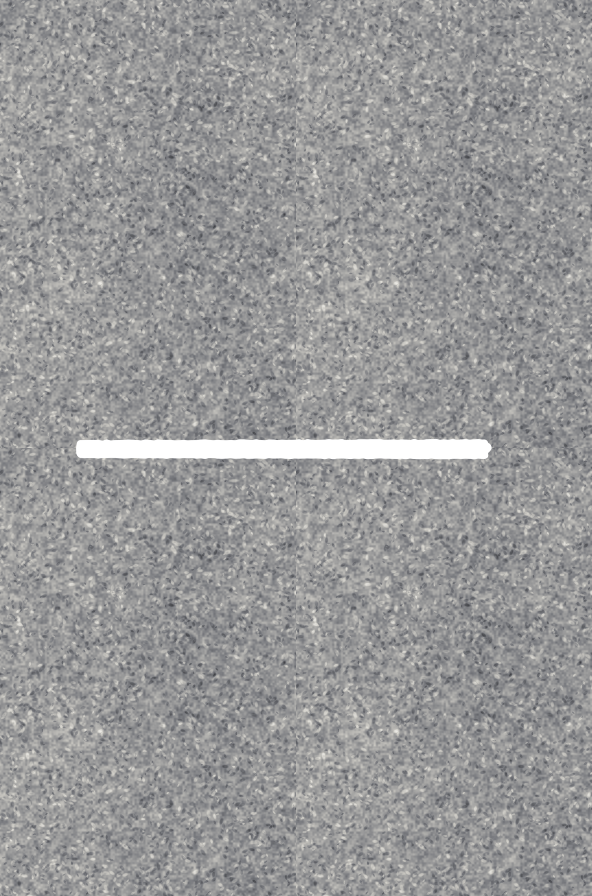
Write a WebGL 2 fragment shader that draws this texture.

```glsl
#version 300 es
precision highp float;

uniform vec2 u_resolution;
out vec4 fragColor;

float hash(vec2 p) {
    vec3 q = fract(p.xyx * vec3(0.1031, 0.1030, 0.0973));
    q += dot(q, q.yzx + 33.33);
    return fract((q.x + q.y) * q.z);
}

float noise(vec2 p) {
    vec2 cell = floor(p), f = fract(p);
    f = f * f * (3.0 - 2.0 * f);
    float low = mix(hash(cell), hash(cell + vec2(1, 0)), f.x);
    float high = mix(hash(cell + vec2(0, 1)), hash(cell + vec2(1, 1)), f.x);
    return mix(low, high, f.y);
}

// Sparse irregular chips, one per jittered cell; density is the filled share
float chips(vec2 p, float density, float seed) {
    vec2 cell = floor(p);
    float cover = 0.0;
    for (int j = -1; j <= 1; j++) {
        for (int i = -1; i <= 1; i++) {
            vec2 id = cell + vec2(i, j);
            vec2 jitter = vec2(hash(id + seed), hash(id + seed + 17.0));
            float turn = 6.2832 * hash(id + seed + 41.0);
            vec2 d = p - id - jitter;
            d = mat2(cos(turn), sin(turn), -sin(turn), cos(turn)) * d;
            float size = 0.2 + 0.3 * hash(id + seed + 59.0);
            float chip = 1.0 - smoothstep(size * 0.5, size * 1.4, length(d * vec2(0.7, 1.3)));
            cover = max(cover, chip * step(hash(id + seed + 83.0), density));
        }
    }
    return cover;
}

float roundedBox(vec2 p, vec2 halfSize, float radius) {
    vec2 d = abs(p) - halfSize + radius;
    return length(max(d, 0.0)) + min(max(d.x, d.y), 0.0) - radius;
}

// Grey granular stone, laid as a two by two repeat
vec3 stone(vec2 uv) {
    vec2 tile = fract(uv * 2.0);
    vec2 p = tile * vec2(0.33, 0.5);

    // Broad shading: pale left side, darker right side
    float tone = 0.598 + 0.016 * (1.0 - smoothstep(0.0, 0.4, tile.x));
    tone -= 0.02 * smoothstep(0.4, 0.75, tile.x);
    tone += 0.035 * (noise(p * 14.0 + 5.0) - 0.5);
    tone += 0.035 * (noise(p * 45.0 + 9.0) - 0.5);

    // Grain, from coarse clumps to fine grit
    tone += 0.08 * (noise(p * 120.0 + 21.0) - 0.5);
    tone += 0.15 * (noise(p * 230.0 + 37.0) - 0.5);
    tone += 0.16 * (noise(p * 410.0 + 71.0) - 0.5);

    // Dark pits and pale chips
    float pit = chips(p * 190.0, 0.22, 3.0);
    float chip = chips(p * 170.0, 0.2, 131.0);
    tone += 0.14 * chip - 0.13 * pit;

    // Cool shadows, warm highlights
    float warmth = clamp((tone - 0.61) * 0.12, -0.015, 0.018);
    return vec3(tone) + warmth * vec3(0.6, 0.2, -1.0);
}

void main() {
    vec2 uv = gl_FragCoord.xy / u_resolution;
    vec2 p = uv * vec2(0.66, 1.0);
    float pixel = 1.0 / u_resolution.y;

    // White bar with slightly ragged edges and a blunt right tip
    vec2 centred = p - vec2(0.3147, 0.4987);
    float bar = roundedBox(centred, vec2(0.2295, 0.0106 + 0.002 * centred.x), 0.005);
    bar = min(bar, length(p - vec2(0.5415, 0.5)) - 0.0062);
    bar += 0.0012 * (noise(p * 210.0) - 0.5);
    float cover = 1.0 - smoothstep(-0.6 * pixel, 0.6 * pixel, bar);

    fragColor = vec4(mix(stone(uv), vec3(1.0), cover), 1.0);
}
```
